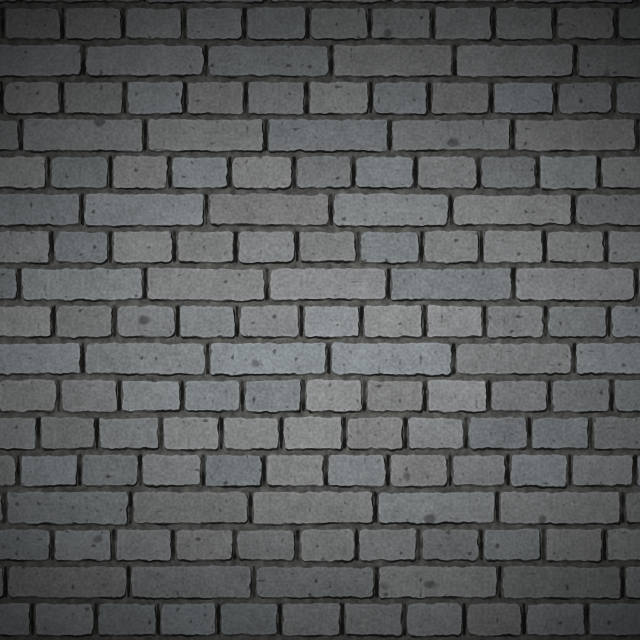
Write a three.js fragment shader that draws this texture.

```glsl
// Weathered grey brick wall: alternating header and stretcher courses, dark joints and a vignette.
varying vec2 vUv;

#define COURSES 17.18
#define TOP_OFFSET 0.0072
#define HEADER_WIDTH 0.0961
#define JOINT_HALF 0.0050
#define BED_HALF 0.0054
#define CORNER_RADIUS 0.0055
#define EDGE_SOFT 0.0013
#define EDGE_WEAR 0.0018
#define GRAIN 0.11
#define BRICK_COLOR vec3(0.535, 0.537, 0.536)
#define MORTAR_COLOR vec3(0.345, 0.345, 0.335)
#define CRACK_COLOR vec3(0.075, 0.075, 0.073)

float hash(vec2 p) {
  vec3 q = fract(vec3(p.xyx) * 0.1031);
  q += dot(q, q.yzx + 33.33);
  return fract((q.x + q.y) * q.z);
}

vec2 gradient(vec2 cell) {
  float angle = 6.2832 * hash(cell);
  return vec2(cos(angle), sin(angle));
}

// Gradient noise, roughly -0.7 to 0.7
float noise(vec2 p) {
  vec2 i = floor(p), f = fract(p);
  vec2 s = f * f * f * (f * (f * 6.0 - 15.0) + 10.0);
  vec2 e = vec2(1.0, 0.0);
  float low = mix(dot(gradient(i), f), dot(gradient(i + e), f - e), s.x);
  float high = mix(dot(gradient(i + e.yx), f - e.yx), dot(gradient(i + 1.0), f - 1.0), s.x);
  return mix(low, high, s.y);
}

float fbm(vec2 p) {
  float sum = 0.0, amp = 0.6;
  for (int k = 0; k < 4; k++) {
    sum += amp * noise(p);
    p = p * 2.03 + 17.1;
    amp *= 0.6;
  }
  return sum;
}

float roundedBox(vec2 p, vec2 halfSize, float radius) {
  vec2 d = abs(p) - halfSize + radius;
  return length(max(d, 0.0)) + min(max(d.x, d.y), 0.0) - radius;
}

// Horizontal shift of a course, in brick widths
float coursePhase(float row, bool stretcher) {
  if (stretcher) return row > 12.0 ? 0.05 : (mod(row, 4.0) < 2.0 ? 0.68 : 0.17);
  float below = max(row - 10.0, 0.0);
  float upper = row < 3.0 ? 0.01 : -0.23 + 0.028 * (min(row, 10.0) - 4.0);
  return upper - 0.37 * below + 0.023 * below * below;
}

// Uneven position of one upright joint
float joint(float index, float row, float width) {
  return index + (hash(vec2(index + 31.0, row + 57.0)) - 0.5) * 0.0065 / width;
}

void main() {
  vec2 p = vUv;
  float sag = 0.0018 * noise(vec2(p.x * 7.0, p.y * 15.0));

  // Course and brick indices
  float down = (1.0 - p.y - TOP_OFFSET + sag) * COURSES;
  float row = floor(down);
  bool stretcher = mod(row, 2.0) > 0.5 && abs(row - 11.0) > 0.5;
  float width = stretcher ? 2.0 * HEADER_WIDTH : HEADER_WIDTH;
  float u = p.x / width - coursePhase(row, stretcher);
  float col = floor(u);
  col += step(joint(col + 1.0, row, width), u) - step(u, joint(col, row, width));
  float left = joint(col, row, width), right = joint(col + 1.0, row, width);
  vec2 id = vec2(col + 40.0, row + 20.0);

  // Worn brick outline
  vec2 halfCell = 0.5 * vec2((right - left) * width, 1.0 / COURSES);
  vec2 q = vec2((u - 0.5 * (left + right)) * width, (0.5 - fract(down)) / COURSES);
  vec2 halfBrick = halfCell - vec2(JOINT_HALF, BED_HALF);
  halfBrick.y += 0.0016 * (hash(id + 5.0) - 0.5);
  q += vec2(0.0, q.x * 0.016 * (hash(id + 9.0) - 0.5));
  float wear = EDGE_WEAR * (1.6 * noise(p * 48.0) + noise(p * 125.0));
  float radius = CORNER_RADIUS * (0.5 + hash(id + 3.0));
  float d = roundedBox(q, halfBrick, radius) + wear;
  float brick = 1.0 - smoothstep(-EDGE_SOFT, EDGE_SOFT, d);

  // Mortar with shadowed undersides and open upright joints
  float rough = fbm(p * 75.0);
  float patches = smoothstep(-0.28, 0.22, noise(p * vec2(23.0, 40.0)));
  float shade = roundedBox(q - vec2(0.0016, -0.0024), halfBrick, radius) + wear;
  float shadow = (1.0 - smoothstep(-0.0005, 0.0022, shade)) * mix(0.35, 1.0, patches);
  float slot = 1.0 - smoothstep(0.0014, 0.0042, halfCell.x - abs(q.x) + wear * 0.7);
  slot *= 1.0 - smoothstep(-0.002, 0.003, abs(q.y) - halfBrick.y);
  slot *= mix(0.5, 1.0, smoothstep(-0.3, 0.1, noise(p * 31.0 + 8.0)));
  vec3 mortar = MORTAR_COLOR * (1.0 + 0.55 * rough);
  mortar = mix(mortar, CRACK_COLOR, max(shadow, slot) * 0.92);

  // Brick face: tone, tint, grain, pits and pale rim
  float tone = 1.0 + 0.13 * (hash(id) - 0.5) + 0.10 * fbm(p * 22.0);
  float grain = GRAIN * (rough + 1.3 * noise(p * 205.0));
  float pits = smoothstep(0.38, 0.58, noise(p * 92.0 + 4.0)) * 0.34;
  float chips = smoothstep(0.47, 0.62, noise(p * 29.0 + 13.0)) * 0.30;
  float rim = 0.06 * smoothstep(-0.005, -0.001, d);
  vec3 face = BRICK_COLOR * (tone + grain + rim) * (1.0 - pits) * (1.0 - chips);
  face *= mix(vec3(1.0), vec3(0.96, 1.0, 1.025), hash(id + 12.0));

  // Light falling off towards the borders
  vec2 c = p - vec2(0.51, 0.48);
  float light = exp(-1.3 * c.x * c.x - 2.3 * c.y * c.y - 3.0 * c.x * c.x * c.y * c.y);
  gl_FragColor = vec4(mix(mortar, face, brick) * light, 1.0);
}
```
